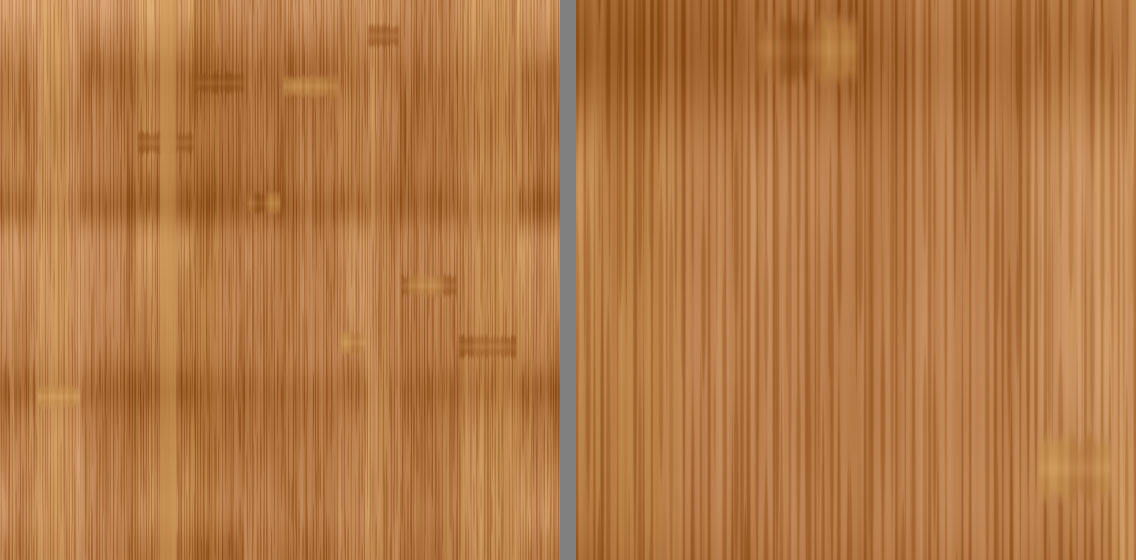
Left: the whole. Right: its middle third, enlarged.
Give the GLSL for this texture, as a three.js fragment shader.

```glsl
// Pressed bamboo board: fine vertical fibres in slats, with soft cross bands and nodes.
varying vec2 vUv;

// Colours
const vec3 DARK_WOOD = vec3(0.53, 0.28, 0.07);
const vec3 MID_WOOD = vec3(0.715, 0.482, 0.275);
const vec3 LIGHT_WOOD = vec3(0.88, 0.675, 0.485);
const vec3 YELLOW_TINT = vec3(0.005, 0.02, -0.045);
const vec3 PINK_TINT = vec3(0.002, 0.0, 0.014);

// Slats
const float SLATS = 12.0;
const float SLAT_JITTER = 0.95;
const float SLAT_BLEND = 0.005;
const float SLAT_CONTRAST = 0.30;

// Fibres: columns across, cells up
const vec2 LONG_LINES = vec2(205.0, 6.0);
const vec2 SHORT_LINES = vec2(160.0, 13.0);
const vec2 FINE_FIBRES = vec2(430.0, 4.0);
const vec2 BROAD_FIBRES = vec2(150.0, 2.0);
const float LINE_HALF_WIDTH = 0.22;
const float LINE_SOFTNESS = 0.14;
const float LINE_CONTRAST = 0.29;
const float BASE_TONE = 0.63;

// Cross bands
const vec2 BAND_HEIGHTS = vec2(0.335, 0.637);
const vec2 BAND_WIDTHS = vec2(0.065, 0.045);
const float BAND_CONTRAST = 0.36;

// Nodes and the smooth pale strip
const float NODE_SHARE = 0.75;
const float NODE_HALF_HEIGHT = 0.024;
const float STRIP_CENTRE = 0.300;
const float STRIP_HALF_WIDTH = 0.015;

float hash(vec2 p) {
  vec3 q = fract(p.xyx * 0.1031);
  q += dot(q, q.yzx + 33.33);
  return fract((q.x + q.y) * q.z);
}

float noise(float x, float seed) {
  float i = floor(x);
  float f = smoothstep(0.0, 1.0, x - i);
  return mix(hash(vec2(i, seed)), hash(vec2(i + 1.0, seed)), f);
}

// One fibre column has its own random shift along its length.
float column(float i, float y, float seed) {
  return noise(y + 20.0 * hash(vec2(i, seed)), i + seed);
}

float fibres(vec2 uv, vec2 count, float seed) {
  vec2 p = uv * count;
  float i = floor(p.x);
  float f = smoothstep(0.0, 1.0, p.x - i);
  return mix(column(i, p.y, seed), column(i + 1.0, p.y, seed), f);
}

// Thin dark lines that taper off along the grain, one per column.
float grainLines(vec2 uv, vec2 count, float seed) {
  vec2 p = uv * count;
  float i = floor(p.x);
  float swell = column(i, p.y, seed);
  float halfWidth = LINE_HALF_WIDTH * smoothstep(0.2, 0.9, swell);
  float centre = mix(0.4, 0.6, hash(vec2(i, seed + 7.0)));
  float d = abs(p.x - i - centre);
  float line = 1.0 - smoothstep(halfWidth - LINE_SOFTNESS, halfWidth + LINE_SOFTNESS, d);
  return line * smoothstep(0.2, 0.5, swell);
}

float slatEdge(float i) {
  return (i + SLAT_JITTER * (hash(vec2(mod(i, SLATS), 3.0)) - 0.5)) / SLATS;
}

float bump(float d, float width) {
  return exp(-d * d / (width * width));
}

// Cross shading shared by the board, dark below zero.
float crossBands(float y) {
  float soft = noise(y * 14.0, 5.0) + noise(y * 8.0, 8.0) - 0.9;
  float dark = bump(y - BAND_HEIGHTS.x, BAND_WIDTHS.x)
             + bump(y - BAND_HEIGHTS.y, BAND_WIDTHS.y);
  return 0.6 * soft - 0.75 * dark;
}

void main() {
  vec2 uv = vUv;

  // Slat under this point, and the distance to its nearer side
  float cell = floor(uv.x * SLATS);
  if (uv.x < slatEdge(cell)) cell -= 1.0;
  else if (uv.x >= slatEdge(cell + 1.0)) cell += 1.0;
  float id = mod(cell, SLATS);
  float side = min(uv.x - slatEdge(cell), slatEdge(cell + 1.0) - uv.x);
  float inside = smoothstep(0.0, SLAT_BLEND, side);

  // Broad shading
  float gain = mix(0.8, 0.3 + 1.1 * hash(vec2(id, 11.0)), inside);
  float own = noise(uv.y * 9.0 + 9.0 * id, 17.0 + id) - 0.5;
  float bands = crossBands(uv.y) * gain + 0.4 * own * inside;
  float slatTone = 0.6 * (hash(vec2(id, 23.0)) - 0.5) * inside
                 + 0.8 * (noise(uv.x * 26.0, 29.0) - 0.5);
  float shade = BAND_CONTRAST * bands + SLAT_CONTRAST * slatTone;

  // Fibres
  float lines = max(grainLines(uv, LONG_LINES, 101.0),
                    0.8 * grainLines(uv, SHORT_LINES, 401.0));
  float fine = fibres(uv, FINE_FIBRES, 601.0) - 0.5;
  float broad = fibres(uv, BROAD_FIBRES, 1201.0) - 0.5;
  float tone = BASE_TONE + shade - LINE_CONTRAST * lines + 0.17 * fine + 0.15 * broad;

  // Frayed node across some slats, with a thin pale ridge
  float nodeY = 0.04 + 0.92 * hash(vec2(id, 41.0));
  float hasNode = step(hash(vec2(id, 47.0)), NODE_SHARE) * inside;
  float away = abs(uv.y - nodeY) + 0.010 * fine;
  float body = hasNode * (1.0 - smoothstep(0.45, 1.0, away / NODE_HALF_HEIGHT));
  float patches = noise(uv.x * 60.0, 71.0) - 0.5;
  float pale = smoothstep(0.3, 0.7, hash(vec2(id, 53.0)) + 0.5 * patches);
  float ridge = bump(uv.y - nodeY, 0.006);
  float nodeTone = mix(0.17, 0.66, pale) + 0.14 * ridge + 0.24 * fine;
  tone = mix(tone, nodeTone + 0.4 * shade, 0.7 * body);

  // Smooth pale strip
  float strip = 1.0 - smoothstep(0.8, 1.2, abs(uv.x - STRIP_CENTRE) / STRIP_HALF_WIDTH);
  float stripTone = 0.68 + 0.5 * BAND_CONTRAST * crossBands(uv.y) + 0.08 * broad;
  tone = mix(tone, stripTone, 0.88 * strip);

  // Colour
  tone = clamp(tone, 0.0, 1.0);
  vec3 wood = mix(DARK_WOOD, MID_WOOD, min(2.0 * tone, 1.0));
  wood = mix(wood, LIGHT_WOOD, max(2.0 * tone - 1.0, 0.0));
  float yellow = 0.7 * smoothstep(0.55, 1.0, noise(uv.x * 19.0, 61.0) + 0.5 * broad);
  yellow = max(yellow, max(strip, body * pale));
  wood += mix(PINK_TINT, YELLOW_TINT, yellow) * tone;
  gl_FragColor = vec4(wood, 1.0);
}
```
